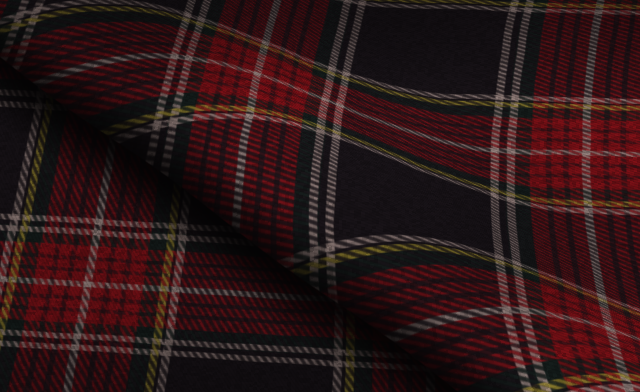
Write a WebGL 2 fragment shader that draws this texture.

```glsl
#version 300 es
precision highp float;
uniform vec2 u_resolution;
out vec4 fragColor;

const vec3 BLACK = vec3(0.068, 0.055, 0.068);
const vec3 GREEN = vec3(0.055, 0.085, 0.078);
const vec3 RED = vec3(0.385, 0.045, 0.062);
const vec3 WHITE = vec3(0.46, 0.40, 0.385);
const vec3 YELLOW = vec3(0.44, 0.39, 0.13);

float hash(vec2 p) {
    p = fract(p * vec2(0.1031, 0.1137));
    p += dot(p, p.yx + 33.33);
    return fract((p.x + p.y) * p.x * 7.0);
}

float noise(vec2 p) {
    vec2 i = floor(p), f = fract(p);
    f *= f * (3.0 - 2.0 * f);
    return mix(mix(hash(i), hash(i + vec2(1, 0)), f.x),
               mix(hash(i + vec2(0, 1)), hash(i + 1.0), f.x), f.y);
}

float stripe(float d, float center, float halfWidth, float blur) {
    return 1.0 - smoothstep(halfWidth - blur, halfWidth + blur, abs(d - center));
}

// Colours of one thread set, mirrored about the red centre of each repeat
vec3 sett(float t, vec3 innerLine, float gap, float blur) {
    float d = abs(fract(t + 0.5) - 0.5);
    vec3 c = mix(BLACK, GREEN, stripe(d, 0.0, 0.235, blur));
    c = mix(c, RED, stripe(d, 0.0, 0.162, blur));
    c = mix(c, BLACK, 0.75 * stripe(d, 0.058, 0.008, blur));
    c = mix(c, BLACK, 0.75 * stripe(d, 0.108, 0.008, blur));
    c = mix(c, WHITE, stripe(d, 0.0, 0.012, blur));
    c = mix(c, innerLine, stripe(d, 0.242 - 0.5 * gap, 0.012, blur));
    return mix(c, WHITE, stripe(d, 0.242 + 0.5 * gap, 0.012, blur));
}

// Twill of two crossing setts: t.x has white pairs, t.y yellow and white pairs
vec3 tartan(vec2 t) {
    vec2 blur = 0.7 * fwidth(t) + 0.001;
    vec3 warp = sett(t.x, WHITE, 0.047, blur.x);
    vec3 weft = sett(t.y, YELLOW, 0.034, blur.y);
    float phase = 6.28318 * (24.0 * t.x - 46.0 * t.y);
    float soft = 0.6 + 0.5 * fwidth(phase);
    float over = mix(0.14, 0.86, smoothstep(-soft, soft, sin(phase)));
    vec3 c = mix(weft, warp, over);
    float groove = 0.9 + 0.14 * abs(sin(phase));
    float fibre = 0.85 + 0.3 * hash(floor(t * 96.0) + 200.0);
    return c * groove * fibre;
}

// Height of a weft line of the draped cloth, measured down from the top
float drape(float v, float x) {
    float t = x - (0.404 + 0.617 * v + 0.277 * v * v);
    float crest = 0.143 + 0.564 * v + 0.085 * v * v;
    float rise = 0.78 * min(t, 0.0) * min(t, 0.0);
    return crest + rise + 0.238 * smoothstep(0.0, 0.894, t) + 0.03 * max(t - 0.75, 0.0);
}

// Cloth coordinates of the upper layer, by bisection of the drape
vec2 upperCloth(vec2 p) {
    float lo = -1.1, hi = 2.0;
    for (int i = 0; i < 20; i++) {
        float mid = 0.5 * (lo + hi);
        if (drape(mid, p.x) < p.y) lo = mid; else hi = mid;
    }
    float lean = 0.25 * p.y * p.y - 0.34 * p.y * (1.25 - 0.46 * p.x);
    return vec2((p.x - lean - 0.709) / 0.823, 0.5 * (lo + hi));
}

// The lower layer lies flat and turned by a quarter
vec2 lowerCloth(vec2 p) {
    float slant = 0.235 * (1.0 - p.x);
    return vec2((p.y - 0.713 - 0.06 * p.x) / 0.611,
                (p.x - 0.24 + (p.y - 0.638) * slant) / 0.851);
}

void main() {
    vec2 p = vec2(gl_FragCoord.x, u_resolution.y - gl_FragCoord.y) / u_resolution.y;
    vec2 wobble = 0.004 * (vec2(noise(p * 14.0), noise(p * 14.0 + 40.0)) - 0.5);
    vec3 upper = tartan(upperCloth(p + wobble));
    vec3 lower = tartan(lowerCloth(p + wobble));

    // Fold edge, positive distance below it
    float edge = (p.y - 0.145 - 0.73 * p.x - 0.006 * sin(11.0 * p.x)) * 0.81;

    // Soft light on the roll, deep shadow under the fold
    upper *= mix(0.2, 1.0, smoothstep(-0.01, 0.15, -edge));
    upper *= mix(0.7, 1.0, smoothstep(0.0, 0.28, p.y));
    upper *= 0.9 + 0.24 * noise(p * 3.0 + 7.0);
    lower *= 0.88 * mix(0.06, 1.0, smoothstep(0.0, 0.16, edge));
    lower *= mix(1.0, 0.8, smoothstep(0.75, 1.0, p.y));

    float aa = 1.0 / u_resolution.y;
    vec3 color = mix(upper, lower, smoothstep(-aa, aa, edge));
    fragColor = vec4(color + vec3(0.012, 0.008, 0.01), 1.0);
}
```
